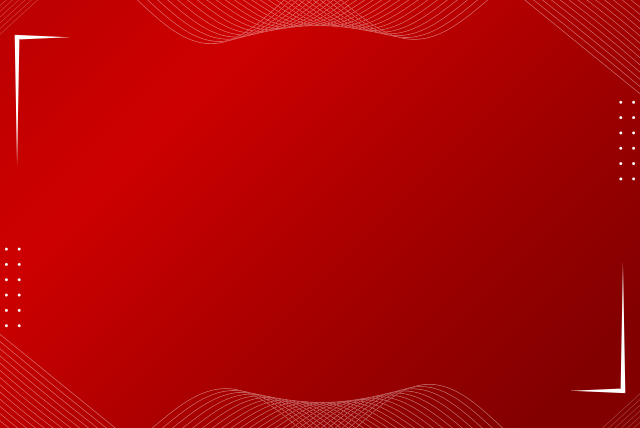
Reproduce this background procedurally as a Shadertoy shader.

```glsl
const vec2 FRAME = vec2(1.5, 1.0);
const float HALF_PI = 1.5707963;

const vec3 CORNER_RED = vec3(0.74, 0.0, 0.0);
const vec3 RIDGE_RED = vec3(0.80, 0.0, 0.0);
const vec3 MID_RED = vec3(0.61, 0.0, 0.0);
const vec3 DARK_RED = vec3(0.51, 0.0, 0.0);
const vec3 RIDGE_STOPS = vec3(0.69, 1.67, 2.25);

const float LINE_HALF = 0.0006;
const float LINE_ALPHA = 0.5;

const int BOWL_COUNT = 25;
const vec2 BOWL_CENTRES = vec2(0.494, 0.971);
const vec2 BOWL_DEPTHS = vec2(0.102, 0.092);
const float BOWL_LIFT = 0.037;
const float BOWL_HALF_WIDTH = 0.172;
const float BOWL_PINCH = 0.030;

const vec2 FAN_REACH = vec2(0.270, 0.219);
const float FAN_COUNT = 13.0;
const float FAN_BOW = 0.3;
const vec2 SMALL_FAN_REACH = vec2(0.088, 0.080);
const float SMALL_FAN_COUNT = 6.0;

const vec2 DOT_START = vec2(0.015, 0.239);
const vec2 DOT_STEP = vec2(0.030, 0.0358);
const vec2 DOT_LAST = vec2(1.0, 5.0);
const float DOT_RADIUS = 0.0033;

const vec2 BRACKET_CORNER = vec2(0.040, 0.087);
const vec2 BRACKET_LENGTH = vec2(0.125, 0.304);
const float BRACKET_HALF = 0.0056;

// Coverage of a shape from its signed distance
float cover(float d) {
    return clamp(0.5 - d * iResolution.y, 0.0, 1.0);
}

// Nested lines cutting across a corner, bowed only inside it
float cornerFan(vec2 v, vec2 reach, float count, float bow) {
    vec2 n = v / reach;
    float f = n.x + n.y;
    f += bow * n.x * n.y * max(1.0 - f, 0.0);
    float level = f * count;
    float nearest = min(floor(level + 0.5), count);
    float d = abs(level - nearest) / (count * length(1.0 / reach));
    return cover(d - LINE_HALF);
}

// Overlapping bowls whose lowest points follow a shallow wave
float bowlMesh(vec2 v) {
    float ink = 0.0;
    for (int i = 0; i < BOWL_COUNT; i++) {
        float t = float(i) / float(BOWL_COUNT - 1);
        float arch = sin(2.0 * HALF_PI * t);
        float centre = mix(BOWL_CENTRES.x, BOWL_CENTRES.y, t);
        float depth = mix(BOWL_DEPTHS.x, BOWL_DEPTHS.y, t) - BOWL_LIFT * arch;
        float k = HALF_PI / (BOWL_HALF_WIDTH - BOWL_PINCH * arch);
        float a = clamp((v.x - centre) * k, -2.0, 2.0);
        float slope = depth * k * sin(a);
        float d = abs(v.y - depth * cos(a)) / sqrt(1.0 + slope * slope);
        ink = max(ink, cover(d - LINE_HALF));
    }
    return ink;
}

// Spike tapering from its base along x
float spike(vec2 v, float len) {
    float s = (v.x + BRACKET_HALF * 0.8) / len;
    float d = abs(v.y) - BRACKET_HALF * (1.0 - s);
    return cover(max(d, max(-s, s - 1.0) * len));
}

float dotGrid(vec2 p) {
    vec2 cell = clamp(floor((p - DOT_START) / DOT_STEP + 0.5), vec2(0.0), DOT_LAST);
    return cover(length(p - DOT_START - cell * DOT_STEP) - DOT_RADIUS);
}

// One half of the ornaments; the other half is its half turn
float ornaments(vec2 p) {
    vec2 fromTop = vec2(p.x, FRAME.y - p.y);
    float lines = max(bowlMesh(fromTop), cornerFan(p, FAN_REACH, FAN_COUNT, FAN_BOW));
    lines = max(lines, 0.6 * cornerFan(fromTop, SMALL_FAN_REACH, SMALL_FAN_COUNT, 0.0));
    vec2 b = fromTop - BRACKET_CORNER;
    float solid = max(spike(b, BRACKET_LENGTH.x), spike(b.yx, BRACKET_LENGTH.y));
    return max(LINE_ALPHA * lines, max(solid, dotGrid(p)));
}

// Diagonal gradient with a bright ridge
vec3 background(vec2 p) {
    float t = p.x + FRAME.y - p.y;
    vec3 c = mix(CORNER_RED, RIDGE_RED, smoothstep(0.0, RIDGE_STOPS.x, t));
    c = mix(c, MID_RED, clamp((t - RIDGE_STOPS.x) / (RIDGE_STOPS.y - RIDGE_STOPS.x), 0.0, 1.0));
    return mix(c, DARK_RED, clamp((t - RIDGE_STOPS.y) / (RIDGE_STOPS.z - RIDGE_STOPS.y), 0.0, 1.0));
}

void mainImage(out vec4 fragColor, in vec2 fragCoord) {
    vec2 p = fragCoord / iResolution.xy * FRAME;
    float ink = max(ornaments(p), ornaments(FRAME - p));
    fragColor = vec4(mix(background(p), vec3(1.0), ink), 1.0);
}
```
